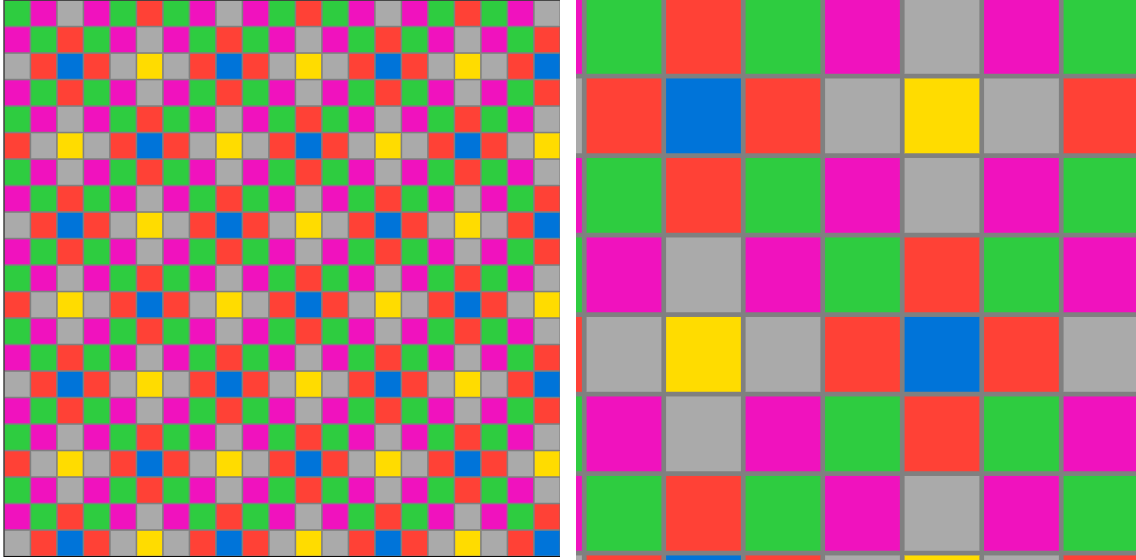
Left, the full canvas; right, a detail of the centre.
Reproduce this pattern procedurally as a Shadertoy shader.

```glsl
#define CELLS 21.0
#define PITCH 0.04732
#define ORIGIN vec2(0.0070, 0.0062)
#define GROUT_WIDTH 0.0028
#define FRAME_WIDTH 0.0016
#define BLUE vec3(0.0, 0.455, 0.851)
#define YELLOW vec3(1.0, 0.863, 0.0)
#define RED vec3(1.0, 0.255, 0.212)
#define GREEN vec3(0.18, 0.8, 0.251)
#define MAGENTA vec3(0.941, 0.071, 0.745)
#define SILVER vec3(0.667)
#define GROUT vec3(0.5)

// Antialiased coverage of the region where dist < 0
float coverage(float dist, float pixel) {
    return clamp(0.5 - dist / pixel, 0.0, 1.0);
}

// Checkerboard of 3x3 blocks, coloured by centre, edge and corner
vec3 tileColor(vec2 cell) {
    vec2 shifted = cell + vec2(-1.0, 1.0);
    vec2 block = floor((shifted + 0.5) / 3.0);
    vec2 offset = abs(shifted - 3.0 * block - 1.0);
    float ring = offset.x + offset.y;
    bool cool = mod(block.x + block.y, 2.0) < 0.5;
    if (ring < 0.5) return cool ? BLUE : YELLOW;
    if (ring < 1.5) return cool ? RED : SILVER;
    return cool ? GREEN : MAGENTA;
}

void mainImage(out vec4 fragColor, in vec2 fragCoord) {
    float pixel = 1.0 / iResolution.y;
    vec2 pos = fragCoord * pixel - ORIGIN;
    vec2 grid = pos / PITCH;

    // Tiles and the grout between them
    vec3 color = tileColor(floor(grid));
    vec2 toLine = (0.5 - abs(fract(grid) - 0.5)) * PITCH;
    float groutDist = min(toLine.x, toLine.y) - 0.5 * GROUT_WIDTH;
    color = mix(color, GROUT, coverage(groutDist, pixel));

    // White margin and thin black frame
    float halfSide = 0.5 * CELLS * PITCH;
    vec2 fromEdge = abs(pos - halfSide) - halfSide;
    float boxDist = max(fromEdge.x, fromEdge.y);
    color = mix(vec3(1.0), color, coverage(boxDist, pixel));
    float frameDist = abs(boxDist) - 0.5 * FRAME_WIDTH;
    color = mix(color, vec3(0.0), coverage(frameDist, pixel));

    fragColor = vec4(color, 1.0);
}
```
